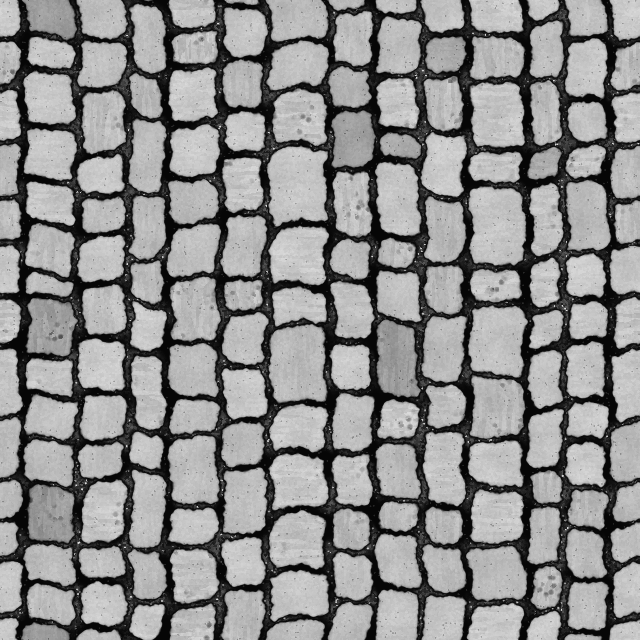
A Shadertoy shader for this texture:

```glsl
const int COLUMNS = 13;
const float COLUMN_EDGE[14] = float[14](.036, .121, .200, .261, .345, .418, .515,
                                        .585, .659, .730, .823, .882, .952, 1.036);
const float STONES[13] = float[13](14., 13., 11., 12., 12., 11., 12., 12., 11., 11., 12., 13., 12.);

const float ROW_JITTER = 0.52;              // in stone heights
const float ROW_TILT = 0.14;
const float SHEAR = 0.11;
const vec2 GAP_MIN = vec2(.0044, .0035);    // half joint width
const vec2 GAP_VARY = vec2(.0036, .0026);
const float CORNER_MIN = 0.008;
const float CORNER_VARY = 0.009;
const float WOBBLE = 0.022;
const float ROUGHNESS = 0.0032;
const float EDGE_SOFT = 0.0016;

const float STONE_TONE = 0.755;
const float STONE_VARY = 0.07;
const float DARK_STONE = 0.12;
const float JOINT_TONE = 0.025;
const float DIRT_TONE = 0.27;
const float GRIT_TONE = 0.50;
const float TAU = 6.28319;

float hash(vec2 p) {
    vec3 q = fract(p.xyx * vec3(.1031, .1030, .0973));
    q += dot(q, q.yzx + 33.33);
    return fract((q.x + q.y) * q.z);
}

// Tiling cellular noise: distance to the nearest point, and its random value
vec2 cellular(vec2 p, vec2 cells) {
    p *= cells;
    vec2 base = floor(p), best = vec2(9., 0.);
    for (int j = -1; j <= 1; j++)
    for (int i = -1; i <= 1; i++) {
        vec2 cell = base + vec2(i, j);
        vec2 id = mod(cell, cells);
        vec2 point = cell + vec2(hash(id + 7.3), hash(id + 61.7));
        float dist = length(point - p);
        if (dist < best.x) best = vec2(dist, hash(id + 23.1));
    }
    return best;
}

// Tiling displacement from layered sines
vec2 wobble(vec2 p, float freq, float phase) {
    vec2 q = p;
    for (int i = 0; i < 4; i++) {
        q += WOBBLE / freq * sin(TAU * freq * q.yx + phase + vec2(0., 1.7) * float(i + 1));
        freq = 2. * freq + 1.;
    }
    return q - p;
}

// Cloudy value from about -1 to 1
float clouds(vec2 p, float freq, float phase) {
    vec2 q = p + 4. * wobble(p, freq, phase);
    return .5 * (sin(TAU * freq * q.x + phase) + sin(TAU * (freq + 2.) * q.y - phase));
}

// Height of joint k in one column, in stone heights; u runs across from -1 to 1
float rowEdge(float k, float column, float count, float u) {
    vec2 id = vec2(mod(k, count), column);
    return k + ROW_JITTER * (hash(id + 3.7) - .5) + ROW_TILT * (hash(id + 41.3) - .5) * u;
}

void mainImage(out vec4 fragColor, in vec2 fragCoord) {
    vec2 uv = fragCoord / iResolution.xy;
    vec2 p = uv + wobble(uv, 7., 1.3);

    // Column
    float x = fract(p.x - COLUMN_EDGE[0]) + COLUMN_EDGE[0];
    int c = 0;
    for (int i = 1; i < COLUMNS; i++) if (x >= COLUMN_EDGE[i]) c = i;
    float column = float(c), count = STONES[c];
    float halfWidth = .5 * (COLUMN_EDGE[c + 1] - COLUMN_EDGE[c]);
    float localX = x - COLUMN_EDGE[c] - halfWidth;
    float u = localX / halfWidth;

    // Stone within the column
    float v = p.y * count + hash(vec2(column, 91.));
    float k = floor(v);
    if (v < rowEdge(k, column, count, u)) k -= 1.;
    else if (v >= rowEdge(k + 1., column, count, u)) k += 1.;
    float low = rowEdge(k, column, count, u), high = rowEdge(k + 1., column, count, u);
    vec2 id = vec2(mod(k, count), column);
    float seed = hash(id + 17.9), kind = hash(id + 77.1), wear = hash(id + 53.3);

    // Worn outline
    vec2 local = vec2(localX, (v - .5 * (low + high)) / count);
    vec2 halfSize = vec2(halfWidth, .5 * (high - low) / count);
    halfSize -= GAP_MIN + GAP_VARY * vec2(wear, seed);
    local.x += SHEAR * (kind - .5) * local.y;
    local += wobble(uv, 17., TAU * seed);
    float corner = CORNER_MIN + CORNER_VARY * hash(id + 29.);
    vec2 q = abs(local) - halfSize + corner;
    float d = length(max(q, 0.)) + min(max(q.x, q.y), 0.) - corner;
    vec2 chips = cellular(uv, vec2(110.));
    d += ROUGHNESS * (chips.x - .45);

    // Stone face: cast, clouds, streaks, grain and pits
    vec2 fine = cellular(uv, vec2(300.));
    vec2 streaks = cellular(uv, seed > .5 ? vec2(34., 190.) : vec2(190., 34.));
    float mottle = clouds(uv, 13., TAU * wear);
    float stone = STONE_TONE + STONE_VARY * (seed - .5);
    stone -= DARK_STONE * smoothstep(.91, .97, kind);
    stone += .025 * mottle + .05 * (fine.y - .5);
    stone += mix(.02, .10, wear * wear) * (streaks.y - .5);
    float worn = smoothstep(.6, .95, wear) * smoothstep(-.2, .7, mottle);
    stone -= worn * .32 * smoothstep(.5, .95, chips.y) * smoothstep(.7, .2, chips.x);
    stone -= .22 * step(.975, fine.y) * smoothstep(.6, .2, fine.x);
    stone -= .10 * smoothstep(-.005, 0., d);

    // Joint: dark gaps, dirt patches and bright grit
    float patches = smoothstep(-.5, .6, clouds(uv, 9., 2.1)) * smoothstep(.0005, .006, d);
    float joint = JOINT_TONE + DIRT_TONE * patches * (.25 + fine.y);
    joint += GRIT_TONE * step(.95, fine.y) * smoothstep(.6, .2, fine.x) * (.25 + .75 * patches);

    float soft = max(EDGE_SOFT, .75 / iResolution.y);
    float tone = mix(joint, stone, smoothstep(soft, -soft, d));
    fragColor = vec4(vec3(clamp(tone, 0., 1.)), 1.);
}
```
